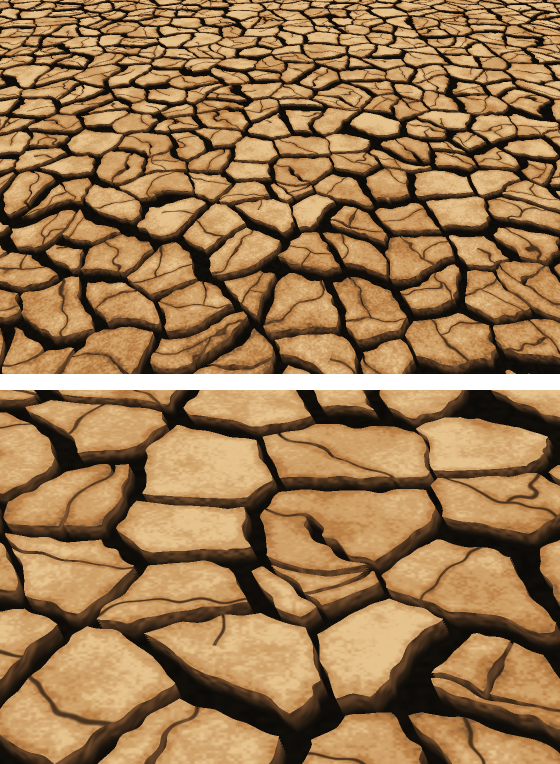
Top: the whole. Bottom: its middle third, enlarged.
Write a Shadertoy shader that draws this texture.

```glsl
// Sun-baked cracked mud seen in perspective, receding towards a high horizon.
// Warped Voronoi cells form thick plates; rays that miss a plate top are
// marched down into the gap to find a brown side wall or the black pit.

#define HORIZON 1.5      // height of the vanishing line, in canvas heights
#define CELLS 7.8        // plate density
#define STRETCH 1.75     // ground depth relative to width
#define JITTER 0.78      // irregularity of plate centres
#define WARP 0.55        // bending of the crack lines
#define GAP_SIDE 0.055   // half width of cracks running away from the viewer
#define GAP_FRONT 0.112  // half width of cracks running across
#define THICKNESS 0.21   // visible wall length on the ground
#define STEPS 8
#define SAMPLES 2

const vec3 PALE  = vec3(0.90, 0.76, 0.55);
const vec3 SAND  = vec3(0.81, 0.63, 0.41);
const vec3 OCHRE = vec3(0.73, 0.50, 0.27);
const vec3 UMBER = vec3(0.52, 0.36, 0.21);
const vec3 WALL  = vec3(0.36, 0.24, 0.14);
const vec3 PIT   = vec3(0.06, 0.05, 0.035);

float hash(vec2 p) {
    vec3 q = fract(p.xyx * 0.1031);
    q += dot(q, q.yzx + 33.33);
    return fract((q.x + q.y) * q.z);
}

float noise(vec2 p) {
    vec2 i = floor(p), f = fract(p);
    f = f * f * (3.0 - 2.0 * f);
    return mix(mix(hash(i), hash(i + vec2(1, 0)), f.x),
               mix(hash(i + vec2(0, 1)), hash(i + vec2(1, 1)), f.x), f.y);
}

vec2 noise2(vec2 p) { return vec2(noise(p), noise(p + 43.7)) - 0.5; }

vec2 centre(vec2 cell) {
    return cell + 0.5 + JITTER * (vec2(hash(cell), hash(cell + 71.7)) - 0.5);
}

// x: distance inside the plate, y: distance to hairline cracks, z: plate id
vec3 plate(vec2 p) {
    vec2 q = p + WARP * noise2(p * 1.1) + 0.08 * noise2(p * 7.0);
    vec2 base = floor(q), home = base, near = vec2(9.0);
    for (int j = -1; j <= 1; j++)
    for (int i = -1; i <= 1; i++) {
        vec2 cell = base + vec2(i, j), r = centre(cell) - q;
        if (dot(r, r) < dot(near, near)) { near = r; home = cell; }
    }

    // Wide cracks along the cell borders
    float inside = 9.0;
    for (int j = -1; j <= 1; j++)
    for (int i = -1; i <= 1; i++) {
        if (i == 0 && j == 0) continue;
        vec2 cell = home + vec2(i, j), r = centre(cell) - q;
        vec2 normal = normalize(r - near);
        float gap = mix(GAP_SIDE, GAP_FRONT, abs(normal.y));
        gap *= 0.45 + 1.05 * hash(cell + home + 5.3);
        inside = min(inside, dot(0.5 * (r + near), normal) - gap);
    }

    // Thinner splits meeting in T junctions
    float id = hash(home + 17.1), hairline = 9.0;
    float angle = 6.2832 * hash(home + 3.3);
    vec2 axis = vec2(cos(angle), sin(angle));
    float wobble = 0.22 * (noise(p * 3.0) - 0.5);
    float along = dot(near, axis) + wobble + 0.06;
    float across = dot(near, vec2(-axis.y, axis.x)) - wobble;
    if (id < 0.72) hairline = abs(along);
    if (along > 0.0 && hash(home + 8.9) < 0.5) hairline = min(hairline, abs(across));
    float opening = 0.055 * hash(home + 29.0) * noise(p * 1.7) - 0.004;
    return vec3(min(inside, hairline - opening), hairline, id);
}

// Dusty top: pale crust, ochre rim, grain and stains
vec3 topColour(vec2 p, vec3 mud, float height, float detail) {
    float grain = noise(p * 42.0) * 0.6 + noise(p * 21.0 + 7.0) * 0.4 - 0.5;
    float patches = noise(p * 2.3 + 11.0) * 0.6 + noise(p * 6.0) * 0.4 - 0.5;
    float tone = 0.66 + 0.28 * (mud.z - 0.5) + 0.75 * patches + 0.22 * (height - 0.45);
    tone += 0.75 * detail * grain;
    tone -= 0.38 * (1.0 - smoothstep(0.0, 0.11, mud.x));
    vec3 colour = mix(UMBER, OCHRE, smoothstep(-0.15, 0.2, tone));
    colour = mix(colour, SAND, smoothstep(0.2, 0.55, tone));
    colour = mix(colour, PALE, smoothstep(0.55, 0.95, tone));
    float line = 1.0 - smoothstep(0.005, 0.024, mud.y);
    return mix(colour, WALL * 0.6, 0.85 * line);
}

// Follows the view ray below the surface until it meets a wall
vec3 crackColour(vec2 p, float previous) {
    vec2 view = normalize(p) + vec2(-0.3, 0.0);
    float stride = THICKNESS / float(STEPS);
    for (int i = 1; i <= STEPS; i++) {
        float depth = stride * float(i);
        float inside = plate(p + view * depth).x;
        if (inside > 0.0) {
            depth -= stride * inside / (inside - previous);
            float streak = noise(vec2(p.x * 26.0, depth * 30.0 + p.y * 3.0));
            float light = 1.0 - smoothstep(0.02, THICKNESS * 0.95, depth);
            return mix(PIT, WALL * (0.65 + 0.7 * streak), light);
        }
        previous = inside;
    }
    return PIT * (0.7 + 0.6 * noise(p * 18.0));
}

vec3 ground(vec2 uv, float aspect) {
    float range = HORIZON - uv.y;
    vec2 p = CELLS * vec2(uv.x - 0.5 * aspect, STRETCH) / range;
    vec3 mud = plate(p);
    if (mud.x < 0.0) return crackColour(p, mud.x);
    return topColour(p, mud, uv.y, range / HORIZON);
}

void mainImage(out vec4 fragColor, in vec2 fragCoord) {
    vec3 sum = vec3(0.0);
    for (int j = 0; j < SAMPLES; j++)
    for (int i = 0; i < SAMPLES; i++) {
        vec2 offset = (vec2(i, j) + 0.5) / float(SAMPLES) - 0.5;
        sum += ground((fragCoord + offset) / iResolution.y, iResolution.x / iResolution.y);
    }
    fragColor = vec4(sum / float(SAMPLES * SAMPLES), 1.0);
}
```
